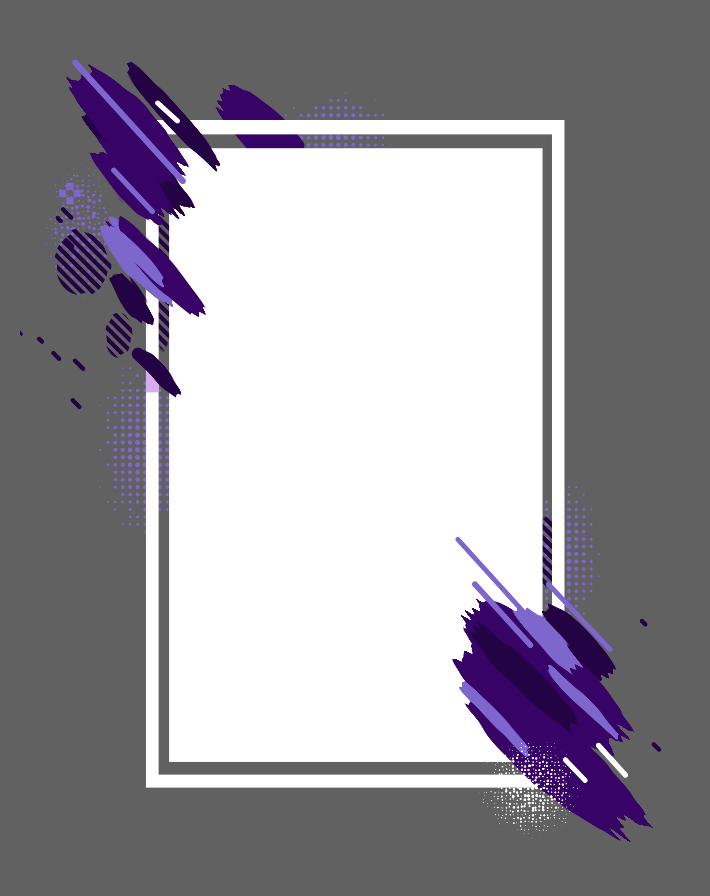
A Shadertoy shader for this background:

```glsl
const vec3 GRAY = vec3(0.38);
const vec3 WHITE = vec3(1);
const vec3 PURPLE = vec3(0.22, 0.01, 0.40);
const vec3 NIGHT = vec3(0.14, 0.01, 0.27);
const vec3 LILAC = vec3(0.49, 0.40, 0.80);
const vec3 PINK = vec3(0.84, 0.68, 0.93);

float hash(vec2 p) {
  vec3 q = fract(p.xyx * 0.1031);
  q += dot(q, q.yzx + 33.33);
  return fract((q.x + q.y) * q.z);
}

float noise(vec2 p) {
  vec2 i = floor(p), f = fract(p);
  f = f * f * (3.0 - 2.0 * f);
  return mix(mix(hash(i), hash(i + vec2(1, 0)), f.x),
             mix(hash(i + vec2(0, 1)), hash(i + vec2(1, 1)), f.x), f.y);
}

float cover(float d, float px) { return smoothstep(0.5 * px, -0.5 * px, d); }

void paint(inout vec3 col, vec3 ink, float mask) { col = mix(col, ink, mask); }

// Box given as low corner, high corner
float rect(vec2 p, vec4 box, float px) {
  vec2 d = max(box.xy - p, p - box.zw);
  return cover(max(d.x, d.y), px);
}

// Round line from s.xy to s.zw
void line(inout vec3 col, vec3 ink, vec2 p, vec4 s, float r, float px) {
  vec2 d = s.zw - s.xy, q = p - s.xy;
  float t = clamp(dot(q, d) / dot(d, d), 0.0, 1.0);
  paint(col, ink, cover(length(q - d * t) - r, px));
}

// Dry brush stroke with streaked ends
void brush(inout vec3 col, vec3 ink, vec2 p, vec4 s, float w, float rag, float px) {
  float len = distance(s.xy, s.zw);
  vec2 axis = (s.zw - s.xy) / len, d = p - s.xy;
  vec2 q = vec2(dot(d, axis), dot(d, vec2(-axis.y, axis.x)));
  float grain = noise(vec2(q.x * 0.3, q.y * 2.8) + s.xy * 7.0);
  float k = 2.0 * q.x / len - 1.0;
  float side = abs(q.y) - w * (1.0 - 0.6 * k * k) + 0.4 * (grain - 0.5);
  float end = abs(q.x - 0.5 * len) - 0.5 * len + 2.0 * rag * grain;
  paint(col, ink, cover(max(side, end), px));
}

// Dots fading from centre e.xy over radii e.zw; jitter makes spray
float dots(vec2 p, vec4 e, float pitch, float jitter, float px) {
  vec2 id = floor(p / pitch);
  float rnd = hash(id + 3.0);
  vec2 shift = (vec2(hash(id + 17.0), hash(id + 41.0)) - 0.5) * jitter;
  vec2 c = (id + 0.5 + 0.5 * shift) * pitch;
  float fade = 1.0 - length((c - e.xy) / e.zw);
  float size = pitch * 0.36 * sqrt(max(fade, 0.0)) * mix(1.0, 0.4 + rnd, jitter);
  return cover(length(p - c) - size, px) * step(rnd, 2.5 * fade);
}

vec2 diagonal(vec2 p) { return vec2(p.x + p.y, p.y - p.x) * 0.7071; }

// Diagonal stripes inside a ragged ellipse
float hatch(vec2 p, vec4 e, float px) {
  float pitch = 0.85, v = diagonal(p).y / pitch;
  float edge = length((p - e.xy) / e.zw) - 0.75 - 0.4 * hash(vec2(floor(v), 5));
  float stripe = (abs(fract(v) - 0.5) - 0.28) * pitch;
  return cover(max(stripe, edge * min(e.z, e.w)), px);
}

// Scattered short diagonal dashes
float dashes(vec2 p, vec4 e, float density, float px) {
  vec2 cell = vec2(2.6, 1.1), q = diagonal(p), id = floor(q / cell);
  vec2 d = q - (id + 0.5) * cell;
  d.x -= clamp(d.x, -0.75 * hash(id + 9.0), 0.75 * hash(id + 5.0));
  float inside = step(length((p - e.xy) / e.zw), 1.0);
  return cover(length(d) - 0.24, px) * step(hash(id), density) * inside;
}

void mainImage(out vec4 fragColor, in vec2 fragCoord) {
  // Canvas height is 100 units, y runs downward
  float px = 100.0 / iResolution.y;
  vec2 p = vec2(fragCoord.x, iResolution.y - fragCoord.y) * px;
  vec3 col = GRAY;

  // Marks behind the frame
  paint(col, LILAC, dots(p, vec4(16.2, 50, 6, 11), 0.83, 0.0, px));
  paint(col, LILAC, dots(p, vec4(37.5, 14.5, 7, 4.5), 0.83, 0.0, px));
  paint(col, LILAC, dots(p, vec4(62.5, 62, 5, 10), 0.83, 0.0, px));
  paint(col, LILAC, dots(p, vec4(9, 26, 4.5, 9), 0.6, 1.0, px));
  paint(col, NIGHT, hatch(p, vec4(18.2, 31, 1.3, 8), px));
  paint(col, NIGHT, hatch(p, vec4(61, 62, 1.2, 4.5), px));
  brush(col, PURPLE, p, vec4(24.5, 10, 34, 19), 2.7, 1.0, px);

  // Double frame
  float ring = rect(p, vec4(16.28, 13.4, 63, 87.9), px)
             - rect(p, vec4(17.7, 15, 61.6, 86.45), px);
  paint(col, WHITE, ring);
  paint(col, WHITE, rect(p, vec4(18.88, 16.55, 60.55, 85.03), px));

  // Loose marks
  paint(col, NIGHT, hatch(p, vec4(9, 29.6, 3, 3.6), px));
  paint(col, NIGHT, hatch(p, vec4(13.2, 37.5, 1.6, 2.6), px));
  paint(col, NIGHT, dashes(p, vec4(8.5, 30, 7, 16), 0.07, px));
  paint(col, NIGHT, dashes(p, vec4(70, 76, 5, 13), 0.07, px));
  vec2 arm = abs(p - vec2(7.8, 21.6));
  arm = vec2(max(arm.x, arm.y), min(arm.x, arm.y));
  paint(col, LILAC, rect(arm, vec4(0.42, -1, 1.2, 0.4), px));
  paint(col, PINK, rect(p, vec4(16.3, 41.5, 17.7, 43.8), px));

  // Upper left strokes
  brush(col, NIGHT, p, vec4(13.5, 6.5, 24.8, 19), 1.1, 1.0, px);
  brush(col, NIGHT, p, vec4(9, 11, 21.5, 24.5), 2.0, 1.8, px);
  brush(col, PURPLE, p, vec4(7.8, 7.4, 20.6, 20.4), 2.8, 1.2, px);
  brush(col, PURPLE, p, vec4(10.4, 15.6, 19.2, 25.2), 2.2, 1.2, px);
  brush(col, LILAC, p, vec4(11, 24, 20, 34), 1.9, 1.0, px);
  brush(col, NIGHT, p, vec4(12.2, 29.8, 17, 36.5), 1.2, 0.8, px);
  brush(col, PURPLE, p, vec4(12.2, 24, 23, 35.7), 1.5, 1.3, px);
  brush(col, LILAC, p, vec4(11.6, 25, 18.6, 31.8), 0.8, 0.5, px);
  line(col, LILAC, p, vec4(8.4, 7, 20.4, 20.2), 0.34, px);
  line(col, LILAC, p, vec4(12.7, 19, 17, 23.6), 0.3, px);
  line(col, WHITE, p, vec4(17.6, 11.5, 19.8, 13.5), 0.28, px);
  line(col, NIGHT, p, vec4(15.4, 39.5, 18, 42), 0.7, px);
  brush(col, NIGHT, p, vec4(15.5, 39.2, 20.2, 44.2), 0.9, 0.4, px);

  // Lower right strokes
  line(col, LILAC, p, vec4(51.1, 60.2, 63.6, 74), 0.27, px);
  line(col, LILAC, p, vec4(61.2, 65.2, 68.1, 72.5), 0.28, px);
  brush(col, NIGHT, p, vec4(60, 67.5, 68.5, 76), 1.8, 1.2, px);
  brush(col, PURPLE, p, vec4(52, 76, 72, 93.5), 3.6, 2.0, px);
  brush(col, PURPLE, p, vec4(52, 67.5, 69.8, 83.3), 3.9, 1.2, px);
  brush(col, PURPLE, p, vec4(51, 71.5, 66.5, 87.5), 3.4, 1.2, px);
  brush(col, NIGHT, p, vec4(52.2, 69.3, 65, 82), 1.5, 1.0, px);
  brush(col, LILAC, p, vec4(57.5, 67.4, 64.6, 75), 1.3, 0.7, px);
  brush(col, LILAC, p, vec4(61, 74.2, 69.3, 82.6), 0.7, 0.4, px);
  brush(col, LILAC, p, vec4(51.4, 76.2, 59.2, 84.2), 0.8, 0.5, px);
  line(col, LILAC, p, vec4(53, 65.2, 59.2, 72), 0.32, px);

  // White spray and dashes
  paint(col, WHITE, dots(p, vec4(59.2, 88, 6, 6.2), 0.42, 1.0, px));
  line(col, WHITE, p, vec4(66.8, 83.2, 69.8, 86.5), 0.3, px);
  line(col, WHITE, p, vec4(63.1, 84.8, 65.3, 87.1), 0.28, px);
  fragColor = vec4(col, 1);
}
```
